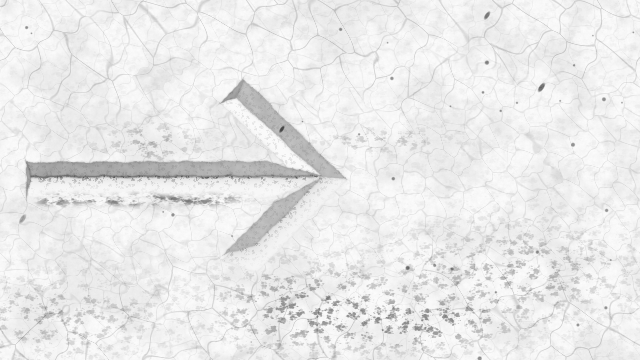
Reproduce this texture procedurally as a Shadertoy shader.

```glsl
// Draws a chiselled arrow sunk into pale, cracked and pitted plaster.

vec2 hash2(vec2 c) {
    vec2 q = vec2(dot(c, vec2(127.1, 311.7)), dot(c, vec2(269.5, 183.3)));
    return fract(sin(q) * 43758.545);
}

// Cellular noise: x = nearest distance, y = gap to the next cell, z = cell id
vec3 cells(vec2 p) {
    vec2 base = floor(p);
    float near = 9.0, next = 9.0, id = 0.0;
    for (int j = -1; j <= 1; j++)
    for (int i = -1; i <= 1; i++) {
        vec2 cell = base + vec2(i, j);
        vec2 seed = hash2(cell);
        float d = length(cell + seed - p);
        if (d < near) { next = near; near = d; id = hash2(cell + 17.0).x; }
        else next = min(next, d);
    }
    return vec3(near, next - near, id);
}

float rough(vec2 p) {
    return 0.5 * cells(p).x + 0.3 * cells(p * 2.3 + 4.0).x + 0.2 * cells(p * 5.1 + 9.0).x;
}

vec2 waves(vec2 p) {
    return sin(p.yx * 1.0 + 1.3) + 0.5 * sin(p.yx * 2.3 + p * 1.1) + 0.3 * sin(p * 4.7 + p.yx * 3.1);
}

float blob(vec2 p, vec2 center, vec2 radius) {
    vec2 q = (p - center) / radius;
    return exp(-dot(q, q));
}

// Signed distance to the left of the line a-b
float side(vec2 p, vec2 a, vec2 b) {
    vec2 e = normalize(b - a), q = p - a;
    return e.x * q.y - e.y * q.x;
}

// Inner distance of a convex, counterclockwise quad
float quad(vec2 p, vec2 a, vec2 b, vec2 c, vec2 d) {
    return min(min(side(p, a, b), side(p, b, c)), min(side(p, c, d), side(p, d, a)));
}

float fill(float d, float soft) { return smoothstep(-soft, soft, d); }

// Lays a face over the tone, with a thin darker rim
float face(float tone, float d, float shade, float rim, float soft) {
    float edge = rim * exp(-abs(d) / 0.0035);
    return mix(tone, shade, fill(d, soft)) - edge * fill(d + 0.004, soft);
}

float cracks(vec2 p, float scale, float width) {
    vec2 q = p * scale + 0.16 * waves(p * scale * 2.0);
    return 1.0 - smoothstep(0.0, width * scale, cells(q).y);
}

// One pit in some cells of a grid, with a random size
float pits(vec2 p, float scale, float chance, float soft) {
    vec3 c = cells(p * scale);
    float radius = 0.0012 + 0.0045 * fract(c.z * 91.7);
    return step(c.z, chance) * fill(radius - c.x / scale, soft);
}

float hole(vec2 p, vec2 center, float radius, float soft) {
    vec2 q = p - center;
    q.x -= 0.5 * q.y;
    return fill(radius - length(q * vec2(1.0, 0.6)), soft);
}

float plaster(vec2 p, float grain, float soft) {
    float cloud = rough(p * 5.0);
    float tone = 0.975 - 0.05 * smoothstep(0.3, 0.6, cloud) - 0.045 * (grain - 0.4);
    // Worn, stained patches
    float worn = blob(p, vec2(0.86, 0.14), vec2(0.22, 0.10)) + blob(p, vec2(1.18, 0.10), vec2(0.18, 0.06))
        + 0.6 * blob(p, vec2(1.42, 0.24), vec2(0.30, 0.12)) + 0.5 * blob(p, vec2(0.15, 0.12), vec2(0.25, 0.10))
        + 0.5 * blob(p, vec2(0.42, 0.60), vec2(0.12, 0.05)) + 0.4 * blob(p, vec2(1.06, 0.61), vec2(0.16, 0.03));
    float stain = smoothstep(0.42, 0.22, rough(p * vec2(24.0, 32.0)));
    tone -= stain * (0.03 + 0.36 * min(worn, 1.0));
    // Hairline cracks, fading in and out
    float fade = smoothstep(-0.7, 1.1, waves(p * 7.0).x);
    tone -= 0.13 * fade * cracks(p, 9.0, 0.006) + 0.07 * (1.0 - 0.5 * fade) * cracks(p + 3.0, 17.0, 0.005);
    // Pits, denser on the right
    float dense = mix(0.04, 0.17, smoothstep(0.85, 1.15, p.x));
    tone -= 0.40 * pits(p, 13.0, dense, soft);
    tone -= 0.50 * hole(p, vec2(1.504, 0.757), 0.007, soft);
    tone -= 0.45 * hole(p, vec2(1.353, 0.957), 0.006, soft);
    tone -= 0.25 * hole(p, vec2(0.063, 0.392), 0.007, soft);
    return tone;
}

void mainImage(out vec4 fragColor, in vec2 fragCoord) {
    vec2 uv = fragCoord / iResolution.y;
    float soft = max(0.9 / iResolution.y, 0.0018);
    float grain = rough(uv * 60.0);
    vec2 p = uv + 0.0014 * waves(uv * 55.0) + 0.004 * (grain - 0.42);
    float tone = plaster(uv, grain, soft);
    float speck = smoothstep(0.40, 0.24, grain);
    float mottle = 0.10 * (rough(uv * 22.0) - 0.42) - 0.05 * speck;

    // Lit lower slopes of the three grooves
    float shaftLit = quad(p, vec2(0.081, 0.509), vec2(0.075, 0.454), vec2(0.76, 0.450), vec2(0.891, 0.511));
    float upperLit = quad(p, vec2(0.613, 0.713), vec2(0.80, 0.535), vec2(0.891, 0.512), vec2(0.655, 0.730));
    float lowerLit = quad(p, vec2(0.615, 0.275), vec2(0.715, 0.245), vec2(0.962, 0.500), vec2(0.885, 0.507));
    float creaseGlow = exp(-abs(p.y - 0.507) / 0.016);
    tone = face(tone, upperLit, 0.98 - 0.08 * speck, 0.06, 0.004);
    tone = face(tone, shaftLit, 0.98 - (0.10 + 0.35 * speck) * creaseGlow, 0.03, 0.004);

    // Crumbled lip under the shaft
    float lipY = 0.443 + 0.006 * waves(uv * 26.0).x;
    float lipSpan = smoothstep(0.08, 0.14, uv.x) * smoothstep(0.78, 0.55, uv.x);
    float lip = exp(-pow((uv.y - lipY) / 0.012, 2.0)) * smoothstep(0.56, 0.26, rough(uv * vec2(22.0, 40.0)));
    tone -= 0.42 * lip * lipSpan;

    // Shaded slopes
    float shaftDark = quad(p, vec2(0.072, 0.549), vec2(0.081, 0.509), vec2(0.891, 0.511), vec2(0.74, 0.552));
    float upperDark = quad(p, vec2(0.655, 0.730), vec2(0.891, 0.512), vec2(0.962, 0.502), vec2(0.676, 0.782));
    float lowerDark = quad(p, vec2(0.620, 0.292), vec2(0.712, 0.322), vec2(0.893, 0.505), vec2(0.762, 0.437));
    float lowerShadow = exp(-max(-lowerDark, 0.0) / 0.022);
    tone = face(tone, lowerLit, 0.97 - (0.10 + 0.20 * speck) * lowerShadow, 0.03, 0.004);
    tone = face(tone, lowerDark, 0.74 + mottle, 0.08, soft);
    tone = face(tone, shaftDark, mix(0.65, 0.72, smoothstep(0.1, 0.8, p.x)) + mottle, 0.10, soft);
    tone = face(tone, upperDark, 0.73 + mottle, 0.08, soft);

    // End caps and the crease along the shaft
    float shaftCap = quad(p, vec2(0.072, 0.549), vec2(0.0735, 0.500), vec2(0.075, 0.454), vec2(0.086, 0.509));
    float upperCap = quad(p, vec2(0.613, 0.713), vec2(0.653, 0.727), vec2(0.662, 0.745), vec2(0.676, 0.782));
    tone = face(tone, shaftCap, 0.66 + mottle, 0.12, soft);
    tone = face(tone, upperCap, 0.66 + mottle, 0.10, soft);
    float creaseSpan = smoothstep(0.08, 0.09, p.x) * smoothstep(0.90, 0.86, p.x);
    tone -= 0.20 * creaseSpan * exp(-pow((p.y - 0.509) / 0.0035, 2.0));
    tone -= 0.45 * hole(uv, vec2(0.783, 0.641), 0.005, soft);

    fragColor = vec4(vec3(clamp(tone, 0.0, 1.0)), 1.0);
}
```
